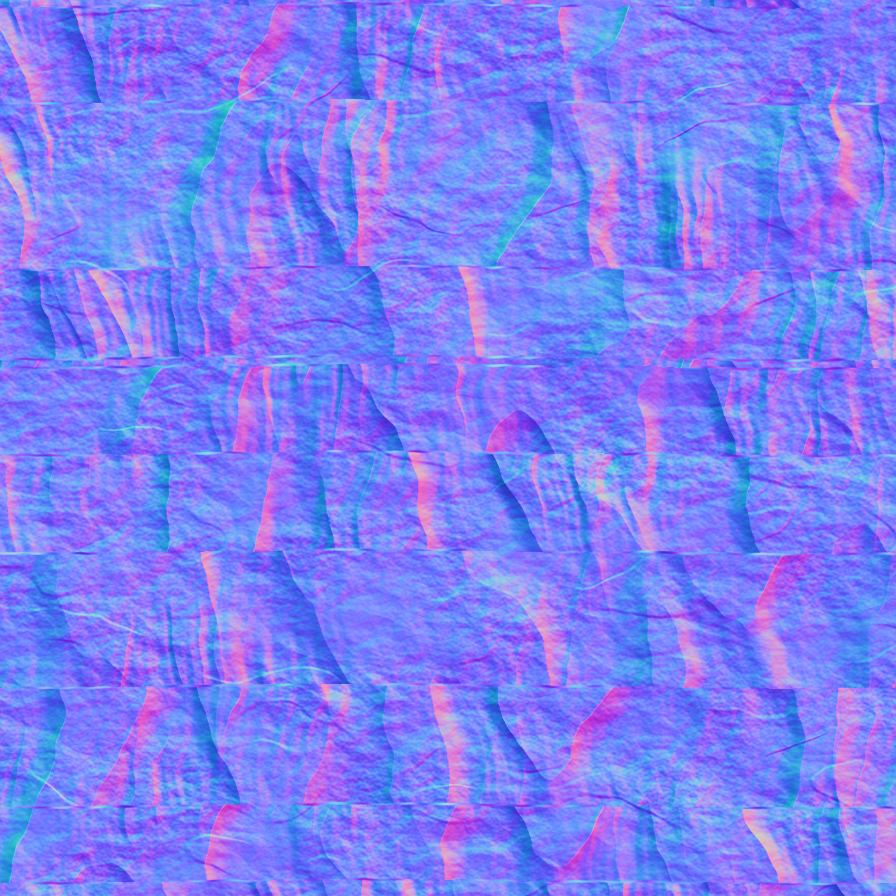
This texture map is drawn by a WebGL 1 fragment shader. Its source:

```glsl
precision highp float;
// Normal map of a layered cliff: flat strata split into ragged upright rock slabs.
uniform vec2 u_resolution;

const float STRATA = 10.0;

float hash(vec2 c) {
  return fract(sin(dot(c, vec2(127.1, 311.7))) * 43758.545);
}

vec2 gradient(vec2 c) {
  float angle = 6.2832 * hash(c);
  return vec2(cos(angle), sin(angle));
}

// Gradient noise, roughly -0.7 to 0.7
float noise(vec2 p) {
  vec2 i = floor(p), f = p - i;
  vec2 u = f * f * f * (f * (f * 6.0 - 15.0) + 10.0);
  vec2 e = vec2(0.0, 1.0);
  float low = mix(dot(gradient(i), f), dot(gradient(i + e.yx), f - e.yx), u.x);
  float high = mix(dot(gradient(i + e), f - e), dot(gradient(i + 1.0), f - 1.0), u.x);
  return mix(low, high, u.y);
}

// Lower border of a stratum, in stratum units; pushed apart into thick and thin layers
float border(float id) {
  return id + 0.93 * smoothstep(0.15, 0.85, hash(vec2(id, 2.9)));
}

// Step that starts softly and ends in a sharp edge
float ledge(float width, float x) {
  float t = clamp(0.5 + 0.5 * x / width, 0.0, 1.0);
  return t * t;
}

// Upright slabs and narrow flutes, different in every stratum
float slabs(vec2 p, float id) {
  vec2 q = p + vec2(17.37, 5.21) * id;
  q.x += 0.04 * noise(q * vec2(5.0, 6.0)) + 0.009 * noise(p * vec2(18.0, 22.0))
       + 0.002 * noise(p * vec2(60.0, 66.0));
  float streaks = noise(q * vec2(48.0, 5.0) + 5.7);
  float broad = ledge(0.12, noise(q * vec2(8.0, 3.2)) + 0.04 * streaks);
  float flutes = ledge(0.12, noise(q * vec2(21.0, 4.5) + 9.3) + 0.05 * streaks);
  float fluted = smoothstep(-0.2, 0.3, noise(q * vec2(5.0, 4.0) + 31.6));
  return 0.015 * broad + 0.006 * flutes * fluted
       + (0.0006 + 0.0018 * fluted) * noise(q * vec2(90.0, 9.0));
}

// Gentle swells, creases, cracks and grain, shared by all strata
float surface(vec2 p) {
  vec2 w = p + 0.022 * vec2(noise(p * 9.0 + 3.1), noise(p * 8.0 + 14.2))
         + 0.005 * vec2(noise(p * 37.0 + 8.6), noise(p * 33.0 + 1.9));
  float h = 0.010 * noise(p * vec2(5.0, 7.0) + 2.4);
  h += 0.007 * abs(noise(w * vec2(7.0, 12.0) + 6.8));
  h -= 0.0038 * abs(noise(w * vec2(13.0, 24.0) + 17.9));
  h += 0.0016 * abs(noise(w * vec2(24.0, 52.0) + 27.3));
  float cracked = smoothstep(-0.1, 0.3, noise(p * 9.0 + 21.5));
  h += 0.0018 * cracked * smoothstep(-0.035, 0.035, noise(w * vec2(8.0, 18.0) + 40.3));
  float rough = 0.11 + 0.1 * noise(p * vec2(8.0, 11.0) + 51.2);
  float freq = 40.0;
  for (int i = 0; i < 4; i++) {
    h += rough / freq * noise(p * freq * vec2(0.8, 1.0) + freq);
    freq *= 1.9;
  }
  return h;
}

float height(vec2 p, float id) {
  return slabs(p, id) + surface(p);
}

void main() {
  vec2 p = gl_FragCoord.xy / min(u_resolution.x, u_resolution.y);

  // Stratum of uneven thickness, and distance to its nearest border
  float v = p.y * STRATA + 0.06 * noise(vec2(p.x * 3.0, 1.5))
          + 0.02 * noise(vec2(p.x * 45.0, 7.5));
  float id = floor(v);
  id -= step(v, border(id));
  float edge = min(v - border(id), border(id + 1.0) - v) / STRATA;

  // Downhill slope from height differences
  float e = 0.0016;
  float h = height(p, id);
  vec2 slope = vec2(h - height(p + vec2(e, 0.0), id),
                    h - height(p + vec2(0.0, e), id)) / e;
  slope.x *= slope.x > 0.0 ? 1.25 : 0.9;
  slope += vec2(-0.05, 0.1 * (hash(vec2(id, 8.3)) - 0.5));

  // Thin chipped seam between strata, fading in and out
  vec2 lip = vec2(1.2, 2.4) * vec2(noise(p * vec2(60.0, 6.0)), noise(p * vec2(34.0, 5.0) + 12.7));
  float seam = 1.0 - smoothstep(0.0, 0.0024, edge);
  slope = mix(slope, lip, seam * smoothstep(-0.3, 0.2, noise(p * vec2(12.0, 9.0) + 3.7)));

  vec3 normal = normalize(vec3(slope, 1.0));
  gl_FragColor = vec4(0.5 + 0.5 * normal, 1.0);
}
```
